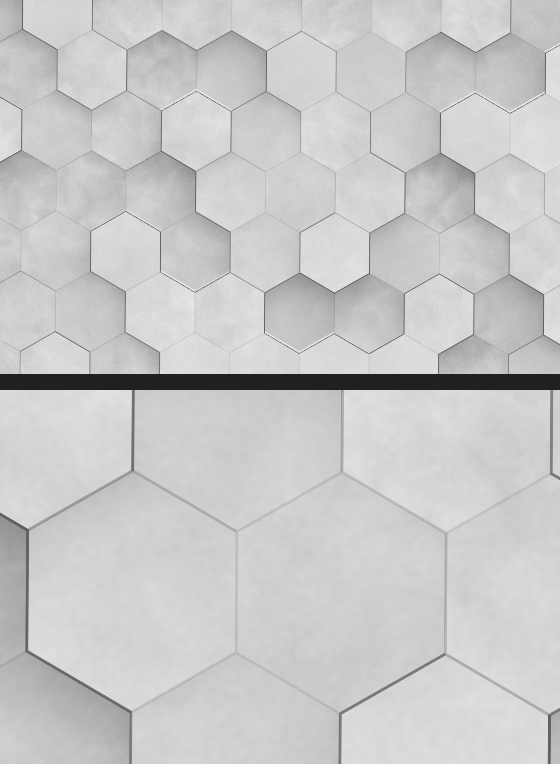
Top, the full canvas; bottom, a detail of the centre.
Reproduce this pattern procedurally as a Shadertoy shader.

```glsl
// Wall of pale concrete hexagon tiles set at varied depths, lit from above.

const float TILE_WIDTH   = 0.1865;              // flat to flat, in canvas heights
const vec2  TILE_ANCHOR  = vec2(0.711, 0.648);  // centre of one tile
const float WALL_TILT    = -0.007;              // radians
const float BASE_TONE    = 0.783;
const float DEPTH_TONE   = 0.068;               // raised tiles are brighter
const float TILE_TONE    = 0.030;               // random tone per tile
const float SLOPE_TONE   = 0.032;               // light falloff across a tile
const float MOTTLE_TONE  = 0.115;
const float GRAIN_TONE   = 0.018;
const float SEAM_HALF    = 0.0068;              // widths below in tile widths
const float SEAM_TONE    = 0.36;
const float RIM_WIDTH    = 0.018;
const float RIM_TONE     = 0.94;
const float SHADOW_REACH = 0.20;
const float SHADOW_DEPTH = 0.27;
const vec2  LIGHT_DIR    = vec2(0.22, 0.975);
const vec2  LATTICE      = vec2(1.0, 1.7320508);

float hash(vec2 p) {
    vec3 q = fract(vec3(p.xyx) * 0.1031);
    q += dot(q, q.yzx + 33.33);
    return fract((q.x + q.y) * q.z);
}

vec2 gradient(vec2 cell) {
    float a = 6.2831853 * hash(cell + 71.0);
    return vec2(cos(a), sin(a));
}

float gradientNoise(vec2 p) {
    vec2 i = floor(p), f = p - i;
    vec2 u = f * f * f * (f * (f * 6.0 - 15.0) + 10.0);
    vec2 e = vec2(0.0, 1.0);
    float low  = mix(dot(gradient(i), f),
                     dot(gradient(i + e.yx), f - e.yx), u.x);
    float high = mix(dot(gradient(i + e.xy), f - e.xy),
                     dot(gradient(i + e.yy), f - e.yy), u.x);
    return mix(low, high, u.y);
}

float fbm(vec2 p) {
    float sum = 0.0, amp = 0.55;
    for (int i = 0; i < 5; i++) {
        sum += amp * gradientNoise(p);
        p = mat2(1.6, 1.2, -1.2, 1.6) * p + 7.3;
        amp *= 0.55;
    }
    return sum;
}

// Heights lean towards fully raised or fully sunk.
float tileHeight(vec2 id) {
    return smoothstep(0.05, 0.95, hash(id + 19.0));
}

// Centre of the hexagon that holds q, with unit flat-to-flat width.
vec2 hexCentre(vec2 q) {
    vec2 a = floor(q / LATTICE + 0.5) * LATTICE;
    vec2 b = (floor(q / LATTICE) + 0.5) * LATTICE;
    return dot(q - a, q - a) < dot(q - b, q - b) ? a : b;
}

// Cloudy concrete face, different on every tile.
float concrete(vec2 p, vec2 id, float height) {
    float angle = 6.2831853 * hash(id + 5.0);
    vec2 shift = 40.0 * vec2(hash(id + 11.0), hash(id + 23.0));
    vec2 warp = vec2(fbm(p * 2.0 + shift), fbm(p * 2.0 - shift));
    float clouds = fbm(p * 2.6 + shift + 0.8 * warp);
    float strength = mix(0.3, 1.0, hash(id + 37.0)) * mix(1.25, 0.75, height);
    return BASE_TONE + DEPTH_TONE * height
         + TILE_TONE * (hash(id + 53.0) - 0.5)
         + SLOPE_TONE * dot(p, vec2(cos(angle), sin(angle)))
         + MOTTLE_TONE * strength * clouds
         + GRAIN_TONE * gradientNoise(p * 24.0 + shift);
}

void mainImage(out vec4 fragColor, in vec2 fragCoord) {
    float c = cos(WALL_TILT), s = sin(WALL_TILT);
    vec2 q = (fragCoord / iResolution.y - TILE_ANCHOR) / TILE_WIDTH;
    q = vec2(c * q.x + s * q.y, c * q.y - s * q.x);
    float pixel = 1.0 / (iResolution.y * TILE_WIDTH);

    vec2 centre = hexCentre(q);
    vec2 p = q - centre;
    vec2 id = floor(centre / (0.5 * LATTICE) + 0.5);
    float height = tileHeight(id);

    float tone = concrete(p, id, height);
    float shade = 0.0, rim = 0.0, seam = 0.0;

    // Each of the six neighbours may cast a shadow or show a lit side.
    for (int k = 0; k < 6; k++) {
        float a = float(k) * 1.0471976;
        vec2 n = vec2(cos(a), sin(a));
        vec2 neighbour = id + floor(n * 2.0 / LATTICE + 0.5);
        float rise = tileHeight(neighbour) - height;
        float raised = smoothstep(0.0, 0.8, rise);
        float edge = 0.5 - dot(p, n);

        float facing = smoothstep(-0.35, 0.95, dot(n, LIGHT_DIR));
        float reach = SHADOW_REACH * (0.3 + 0.7 * raised);
        shade += raised * facing * exp(-edge / reach);

        float lit = step(n.y, -0.5) * smoothstep(0.45, 1.0, rise);
        float rimEdge = SEAM_HALF + RIM_WIDTH * lit;
        rim = max(rim, lit * (1.0 - smoothstep(rimEdge - pixel, rimEdge + pixel, edge)));

        float line = 1.0 - smoothstep(SEAM_HALF - 0.5 * pixel, SEAM_HALF + 0.5 * pixel, edge);
        float gap = mix(0.14, 0.95, smoothstep(0.05, 0.7, abs(rise)));
        seam = max(seam, line * gap * (1.0 - 0.5 * lit));
    }

    tone -= SHADOW_DEPTH * (1.0 - exp(-shade));
    tone = mix(tone, RIM_TONE, rim);
    tone = mix(tone, SEAM_TONE, seam);
    fragColor = vec4(vec3(tone), 1.0);
}
```
